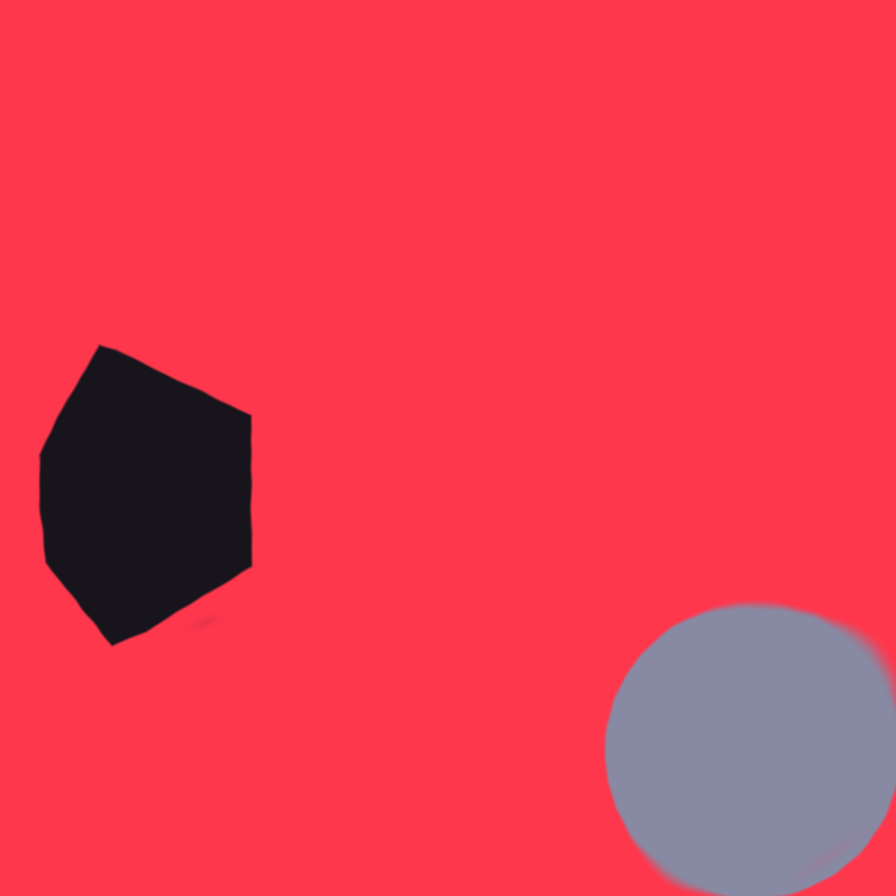
This background is drawn by a three.js fragment shader. Its source:

```glsl
// A flat red field with a dark faceted stone at left and a grey disk at lower right.
// The stone is an intersection of half-planes; the disk is a circle with soft lobes.
// Gradient noise makes both outlines look slightly hand painted.
varying vec2 vUv;

const vec3 RED = vec3(1.0, 0.214, 0.302);
const vec3 INK = vec3(0.09, 0.082, 0.106);
const vec3 GREY = vec3(0.533, 0.537, 0.637);

vec2 hashGradient(vec2 cell) {
  float h = fract(sin(dot(cell, vec2(127.1, 311.7))) * 43758.5);
  return vec2(cos(6.2832 * h), sin(6.2832 * h));
}

float gradientNoise(vec2 p) {
  vec2 i = floor(p);
  vec2 f = p - i;
  vec2 u = f * f * f * (f * (f * 6.0 - 15.0) + 10.0);
  vec2 e = vec2(1.0, 0.0);
  float a = dot(hashGradient(i), f);
  float b = dot(hashGradient(i + e.xy), f - e.xy);
  float c = dot(hashGradient(i + e.yx), f - e.yx);
  float d = dot(hashGradient(i + e.xx), f - e.xx);
  return mix(mix(a, b, u.x), mix(c, d, u.x), u.y);
}

// Signed distance to the line a-b, positive on its left side.
float halfPlane(vec2 p, vec2 a, vec2 b) {
  vec2 dir = normalize(b - a);
  return dot(p - a, vec2(-dir.y, dir.x));
}

// Convex outline, walked clockwise from the top corner.
float stoneDistance(vec2 p) {
  vec2 top = vec2(0.111, 0.615);
  vec2 shoulder = vec2(0.130, 0.609);
  vec2 rightTop = vec2(0.280, 0.536);
  vec2 rightLow = vec2(0.281, 0.368);
  vec2 belly = vec2(0.163, 0.295);
  vec2 foot = vec2(0.125, 0.279);
  vec2 leftLow = vec2(0.051, 0.372);
  vec2 leftMid = vec2(0.044, 0.437);
  vec2 leftTop = vec2(0.044, 0.492);
  vec2 brow = vec2(0.065, 0.536);
  float d = halfPlane(p, top, shoulder);
  d = max(d, halfPlane(p, shoulder, rightTop));
  d = max(d, halfPlane(p, rightTop, rightLow));
  d = max(d, halfPlane(p, rightLow, belly));
  d = max(d, halfPlane(p, belly, foot));
  d = max(d, halfPlane(p, foot, leftLow));
  d = max(d, halfPlane(p, leftLow, leftMid));
  d = max(d, halfPlane(p, leftMid, leftTop));
  d = max(d, halfPlane(p, leftTop, brow));
  return max(d, halfPlane(p, brow, top));
}

// Smooth bump around one direction, given in radians.
float lobe(vec2 dir, float angle, float sharpness) {
  return pow(max(dot(dir, vec2(cos(angle), sin(angle))), 0.0), sharpness);
}

// Soft tilted ellipse, 1 at its centre.
float smear(vec2 p, vec2 center, float angle, vec2 radii) {
  float c = cos(angle);
  float s = sin(angle);
  vec2 q = p - center;
  q = vec2(c * q.x + s * q.y, c * q.y - s * q.x) / radii;
  return exp(-dot(q, q));
}

float coverage(float d, float softness) {
  return 1.0 - smoothstep(-softness, softness, d);
}

void main() {
  vec2 p = vUv;
  float wobble = 0.0018 * gradientNoise(p * 38.0);
  vec3 color = RED;

  // Dark stone and the faint brush mark under it
  color = mix(color, INK, 0.09 * smear(p, vec2(0.228, 0.305), 0.35, vec2(0.015, 0.005)));
  color = mix(color, INK, coverage(stoneDistance(p) + wobble, 0.0022));

  // Grey disk, blurred and swollen toward the upper right and lower left
  vec2 q = p - vec2(0.840, 0.1615);
  vec2 dir = q / max(length(q), 0.0001);
  float upperRight = lobe(dir, 0.66, 14.0);
  float lowerLeft = lobe(dir, 4.12, 24.0);
  float upper = lobe(dir, 1.55, 16.0);
  float radius = 0.1645 + 0.012 * upperRight + 0.004 * lowerLeft;
  float softness = 0.0025 + 0.013 * upperRight + 0.008 * lowerLeft + 0.005 * upper;
  float disk = coverage(length(q) - radius + wobble, softness);

  // Thin red streak left inside the lower right rim
  float streak = 0.1 * smear(p, vec2(0.925, 0.044), 0.6, vec2(0.04, 0.006));
  color = mix(color, mix(GREY, RED, streak), disk);

  gl_FragColor = vec4(color, 1.0);
}
```
